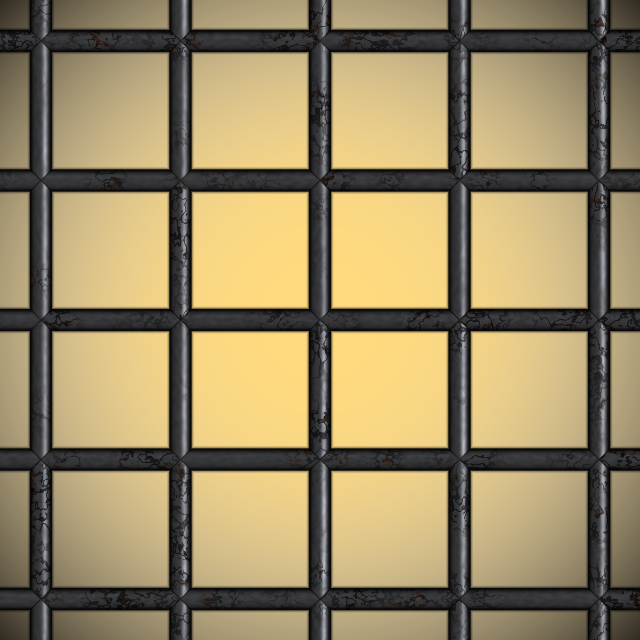
This pattern is drawn by a three.js fragment shader. Its source:

```glsl
// Square grid of worn, rusty steel bars with mitred crossings before a warm vignetted glow.
varying vec2 vUv;

vec2 hash2(vec2 p) {
  p = vec2(dot(p, vec2(127.1, 311.7)), dot(p, vec2(269.5, 183.3)));
  return fract(sin(p) * 43758.55);
}

// Gradient noise, roughly -0.7 to 0.7
float noise(vec2 p) {
  vec2 i = floor(p), f = fract(p);
  vec2 u = f * f * f * (f * (f * 6.0 - 15.0) + 10.0);
  vec2 e = vec2(0.0, 1.0);
  float a = dot(hash2(i) * 2.0 - 1.0, f);
  float b = dot(hash2(i + e.yx) * 2.0 - 1.0, f - e.yx);
  float c = dot(hash2(i + e.xy) * 2.0 - 1.0, f - e.xy);
  float d = dot(hash2(i + e.yy) * 2.0 - 1.0, f - e.yy);
  return mix(mix(a, b, u.x), mix(c, d, u.x), u.y);
}

float fbm(vec2 p) {
  return noise(p) + 0.5 * noise(p * 2.1 + 17.3) + 0.25 * noise(p * 4.3 + 41.7);
}

// Steel colour: side runs -1 to 1 across the bar, along is counted in half widths
vec3 steel(float side, float along, vec2 segment, float gloss) {
  vec2 seed = hash2(segment);
  vec2 q = vec2(side, along) + floor(seed * 60.0);

  // Rounded body with a narrow highlight on upright bars
  float body = 0.05 + 0.17 * pow(max(1.0 - side * side, 0.0), 0.8);
  float streak = exp(-pow((side - 0.38) / 0.25, 2.0));
  float sheen = 0.34 + 0.12 * seed.x + 0.16 * noise(vec2(along * 0.3, seed.y * 40.0));
  vec3 col = vec3(0.97, 0.98, 1.03) * (body + gloss * streak * sheen);
  col *= 1.0 + 0.22 * noise(q * vec2(2.5, 1.2));

  // Wear gathers in patches, more on some segments
  float wear = smoothstep(-0.2, 0.35, noise(vec2(along * 0.22, seed.x * 50.0)) + 0.35 * (seed.y - 0.4));

  // Fine curved cracks, dark pits and flakes of rust
  float crack = 1.0 - smoothstep(0.03, 0.1, abs(fbm(q * vec2(0.9, 0.6) + 9.0)));
  float pit = smoothstep(0.22, 0.42, fbm(q * 1.5 + 31.0));
  float rust = smoothstep(0.16, 0.4, fbm(q * vec2(1.1, 0.8) + 63.0));
  vec3 rustColor = mix(vec3(0.13, 0.08, 0.06), vec3(0.36, 0.22, 0.14), smoothstep(-0.3, 0.5, noise(q * 2.7)));
  col = mix(col, rustColor * (0.45 + 1.8 * body), rust * wear * 0.85);
  col *= 1.0 - wear * max(crack * 0.6, pit * 0.65);
  return col * (1.0 - 0.7 * smoothstep(0.65, 1.0, abs(side)));
}

void main() {
  float spacing = 0.218, halfWidth = 0.0172;
  vec2 grid = (vUv - 0.5) / spacing;
  vec2 node = floor(grid + 0.5);
  vec2 offset = (grid - node) * spacing;
  vec2 dist = abs(offset);
  float nearest = min(dist.x, dist.y);

  // Warm glow, paler and then darker toward the corners
  float r = length(vUv - 0.5);
  vec3 col = mix(vec3(1.0, 0.855, 0.5), vec3(0.95, 0.865, 0.67), smoothstep(0.08, 0.56, r));
  col *= 1.0 - 0.78 * pow(r / 0.7, 3.0);

  // Narrow contact shadow beside the bars
  col *= 1.0 - 0.4 * (1.0 - smoothstep(halfWidth, halfWidth + 0.005, nearest));

  // The closer centre line wins, which cuts each crossing along its diagonals
  vec2 side = offset / halfWidth;
  vec2 along = vUv / halfWidth;
  vec3 upright = steel(side.x, along.y, vec2(node.x, floor(grid.y)), 1.0);
  vec3 level = steel(side.y, along.x, vec2(floor(grid.x), node.y) + 20.0, 0.08);
  vec3 bar = mix(level, upright, smoothstep(-0.001, 0.001, dist.y - dist.x));

  // Dark mitre seams
  float seam = 1.0 - smoothstep(0.0004, 0.0025, abs(dist.x - dist.y));
  bar *= 1.0 - 0.45 * seam;

  float cover = 1.0 - smoothstep(halfWidth - 0.001, halfWidth + 0.0015, nearest);
  gl_FragColor = vec4(mix(col, bar, cover), 1.0);
}
```
